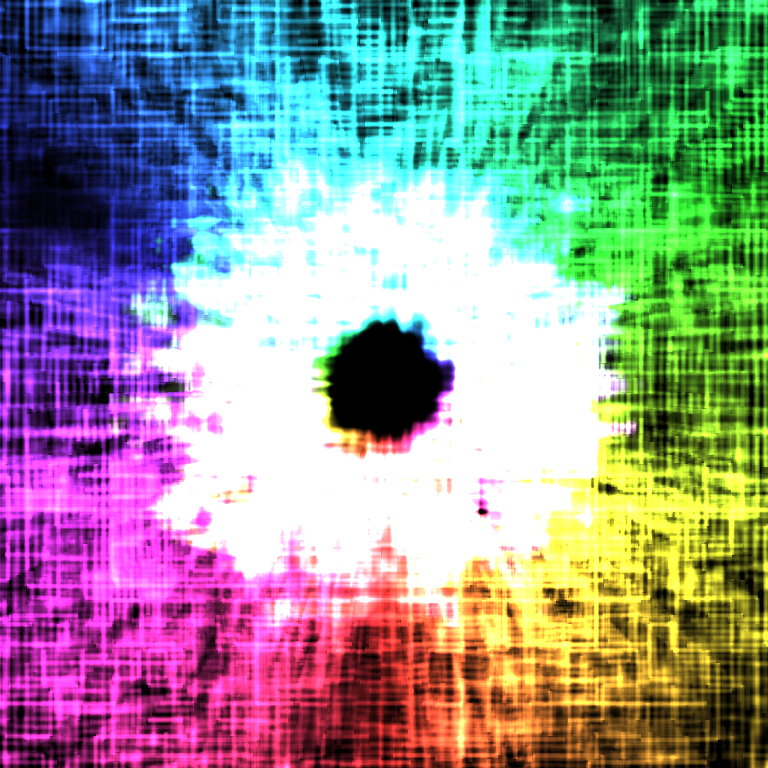
This background is drawn by a Shadertoy shader. Its source:

```glsl
// A rainbow tunnel of glowing wire boxes around a black hole.
// Groups of random grid edges are stacked in perspective, tinted by angle;
// a mirrored colour wheel is added near the middle so the sum burns to white.

float hash(vec2 p) {
    return fract(sin(dot(p, vec2(127.1, 311.7))) * 43758.5453);
}

float noise(vec2 p) {
    vec2 c = floor(p), f = fract(p);
    f = f * f * (3.0 - 2.0 * f);
    return mix(mix(hash(c), hash(c + vec2(1, 0)), f.x),
               mix(hash(c + vec2(0, 1)), hash(c + vec2(1, 1)), f.x), f.y);
}

// Slightly pale colour wheel, so strong light turns white
vec3 wheel(float turn) {
    vec3 pure = abs(mod(turn * 6.0 + vec3(0, 4, 2), 6.0) - 3.0) - 1.0;
    return 0.22 + 0.78 * clamp(pure, 0.0, 1.0);
}

// Randomly lit edges of a square grid, weaker along the two axes
float wires(vec2 p, float scale, vec2 offset, float seed) {
    vec2 q = p * scale + offset;
    vec2 cell = floor(q), edge = floor(q + 0.5);
    vec2 dist = abs(q - edge) / scale;
    vec2 lit = vec2(hash(vec2(edge.x, cell.y) + seed),
                    hash(vec2(cell.x, edge.y) + seed + 50.0));
    lit = smoothstep(0.4, 0.75, lit);
    vec2 line = 1.0 - smoothstep(0.001, 0.0045, dist) + 0.2 * exp(-dist * 180.0);
    return dot(lit * line, mix(vec2(0.3), vec2(1), smoothstep(0.0, 0.14, abs(p))));
}

// Fine horizontal and vertical threads
float weave(vec2 p) {
    return noise(p * vec2(16, 150) + 40.0) * noise(p * vec2(24, 80) + 7.0)
         + noise(p * vec2(150, 16) + 80.0) * noise(p * vec2(80, 24) + 3.0);
}

// Soft round spot
float spot(vec2 p, vec2 center, float size) {
    vec2 d = (p - center) / size;
    return exp(-dot(d, d));
}

void mainImage(out vec4 fragColor, in vec2 fragCoord) {
    vec2 p = (fragCoord - 0.5 * iResolution.xy) / iResolution.y;
    float r = length(p);
    float turn = atan(p.x, -p.y) / 6.2831853;

    // Extruded wire groups: finer ones lie deeper, nearer the centre
    float light = 0.0;
    for (int g = 0; g < 7; g++) {
        float depth = float(g);
        float seed = depth * 17.3 + 5.0;
        float reach = 1.2 - 0.11 * depth;
        float fade = 1.0 - smoothstep(reach * 0.55, reach, r);
        vec2 offset = vec2(hash(vec2(seed, 1.0)), hash(vec2(seed, 2.0)));
        for (int k = 0; k < 5; k++) {
            float scale = 10.0 * pow(1.3, depth) * (1.0 + 0.027 * float(k));
            light += fade * wires(p, scale, offset, seed) * (k == 0 ? 0.65 : 0.22);
        }
    }

    // Threads, ragged borders and the unevenly lit surroundings
    float threads = weave(p);
    float ragged = noise(p * 34.0) - 0.5 + 0.8 * (threads - 0.5);
    float core = 1.0 - smoothstep(0.14, 0.35, r + 0.07 * ragged);
    float patches = mix(0.6, 1.3, noise(p * 9.0 + 11.0))
        - 0.65 * spot(p, vec2(-0.46, 0.24), 0.13)
        - 0.5 * spot(p, vec2(-0.05, -0.42), 0.12)
        - 0.45 * spot(p, vec2(0.44, 0.05), 0.12)
        - 0.4 * spot(p, vec2(0.3, 0.46), 0.12)
        + 0.35 * spot(p, vec2(-0.36, -0.27), 0.2)
        + 0.35 * spot(p, vec2(0.32, -0.2), 0.1)
        + 0.25 * spot(p, vec2(0.0, 0.38), 0.15);

    // Outer wheel, worn away in two places inside the ring
    float outer = (light * 0.75 + threads * threads * 0.9 - 0.24) * max(patches, 0.1);
    outer = max(outer, 0.0) * (0.9 + 1.6 * core)
          + core * core * (0.5 + 4.0 * threads);
    outer *= 1.0 - (0.6 + 0.5 * threads) * min(1.0,
        spot(p, vec2(0.14, -0.14), 0.06) + 0.9 * spot(p, vec2(-0.19, -0.14), 0.04));
    outer *= smoothstep(0.078, 0.108, r + 0.018 * ragged);

    // Mirrored inner wheel
    float inner = 1.0 - smoothstep(0.21, 0.32, r + 0.11 * ragged);
    inner *= 0.3 + 2.0 * threads + 0.6 * light;
    inner *= smoothstep(0.067, 0.087, r + 0.016 * ragged);

    vec3 color = wheel(turn) * max(outer, 0.0) + wheel(-turn) * inner;
    fragColor = vec4(clamp(color, 0.0, 1.0), 1.0);
}
```
